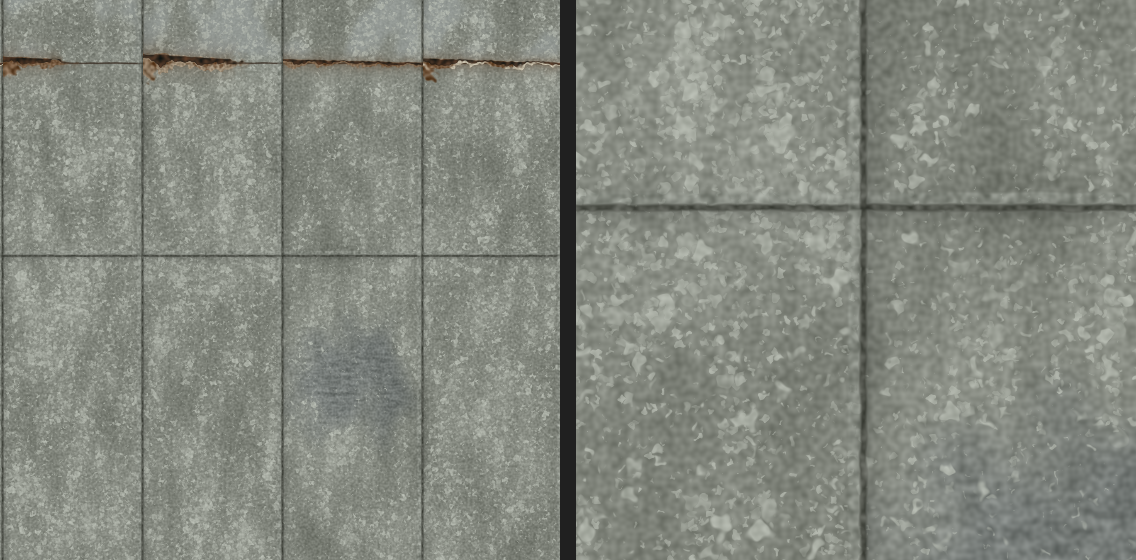
Left: the whole. Right: its middle third, enlarged.
Give the GLSL for this texture, as a Shadertoy shader.

```glsl
// Weathered galvanised sheet: four columns of panels in a tall and a short row,
// with raised seams, clustered zinc flecks and a rusted upper seam.
// Wrapped gradient noise and jittered chips keep the whole surface tileable.

const float COLUMNS = 4.0;
const float SEAM_X = 0.0045;         // first vertical seam
const float SEAM_MID = 0.543;        // plain horizontal seam
const float SEAM_TOP = 0.887;        // rusted horizontal seam
const float GROOVE = 0.0019;         // half width of the dark groove
const float RIDGE = 0.0036;          // half width of the raised lip
const vec4 RUST_REACH = vec4(0.008, 0.012, 0.005, 0.006);  // per column
const vec4 RUST_LENGTH = vec4(0.46, 0.72, 1.2, 1.2);
const vec4 PALE_FLAKES = vec4(0.15, 0.6, 0.3, 1.0);
const vec4 FLECK_DENSITY = vec4(0.53, 0.52, 0.42, 0.49);
const vec3 ZINC = vec3(0.517, 0.533, 0.497);
const vec3 FLECK = vec3(0.72, 0.74, 0.70);
const vec3 LIP = vec3(0.585, 0.605, 0.57);
const vec3 GROOVE_DARK = vec3(0.29, 0.30, 0.27);
const vec3 BLUE_WEAR = vec3(0.60, 0.63, 0.63);
const vec3 RUST_DARK = vec3(0.19, 0.14, 0.10);
const vec3 RUST_BROWN = vec3(0.42, 0.29, 0.18);
const vec3 PALE = vec3(0.78, 0.75, 0.67);

vec3 hash3(vec2 cell, int salt) {
    uvec3 v = uvec3(ivec3(ivec2(cell), salt)) * 1664525u + 1013904223u;
    v.x += v.y * v.z; v.y += v.z * v.x; v.z += v.x * v.y;
    v ^= v >> 16u;
    v.x += v.y * v.z; v.y += v.z * v.x; v.z += v.x * v.y;
    return vec3(v >> 8u) / 16777216.0;
}

float corner(vec2 cell, vec2 offset, vec2 period, int salt) {
    float a = 6.2832 * hash3(mod(cell, period), salt).x;
    return dot(vec2(cos(a), sin(a)), offset);
}

// Gradient noise, about -0.7 to 0.7, repeating over the unit square.
float noise(vec2 uv, vec2 period, int salt) {
    vec2 p = uv * period, i = floor(p), f = p - i;
    vec2 w = f * f * f * (f * (f * 6.0 - 15.0) + 10.0), e = vec2(1, 0);
    return mix(mix(corner(i, f, period, salt), corner(i + e, f - e, period, salt), w.x),
               mix(corner(i + e.yx, f - e.yx, period, salt),
                   corner(i + 1.0, f - 1.0, period, salt), w.x), w.y);
}

// Ragged chips scattered on a grid; density sets how many and how large.
float flecks(vec2 uv, float count, float density, int salt) {
    vec2 warp = vec2(noise(uv, vec2(count * 2.0), salt), noise(uv, vec2(count * 2.0), salt + 1));
    vec2 p = uv * count + 0.55 * warp;
    float soft = max(0.1, 0.8 * count / iResolution.y), cover = 0.0;
    for (int y = -1; y <= 1; y++)
    for (int x = -1; x <= 1; x++) {
        vec2 cell = floor(p) + vec2(x, y);
        vec3 h = hash3(mod(cell, count), salt + 2);
        float radius = 0.8 * (density - h.z);
        float edge = length(p - cell - h.xy) - radius;
        float tone = mix(0.4, 1.0, fract(h.z * 57.0));
        cover = max(cover, tone * step(0.0, radius) * (1.0 - smoothstep(-soft, soft, edge)));
    }
    return cover;
}

float band(float d, float halfWidth) {
    float soft = max(0.0011, 0.75 / iResolution.y);
    return 1.0 - smoothstep(-soft, soft, abs(d) - halfWidth);
}

// Groove at d = 0 with a lit lip on the given side.
vec3 seam(vec3 col, float d, float side, float grain) {
    float lip = band(d - side * (GROOVE + RIDGE), RIDGE);
    col *= 1.0 - 0.2 * exp(-abs(d) / 0.006);
    col = mix(col, LIP + 0.2 * grain, 0.45 * lip);
    return mix(col, GROOVE_DARK + 0.15 * grain, 0.88 * band(d, GROOVE + 0.001 * grain));
}

void mainImage(out vec4 fragColor, in vec2 fragCoord) {
    vec2 uv = fragCoord / iResolution.xy;
    float across = (uv.x - SEAM_X) * COLUMNS;
    int column = int(mod(floor(across), COLUMNS));
    float lx = fract(across);
    float broad = noise(uv, vec2(6, 5), 10);
    float cloud = noise(uv, vec2(18, 12), 11);
    float streak = noise(uv, vec2(44, 9), 12);
    float fine = noise(uv, vec2(110), 13);
    float grain = noise(uv, vec2(230), 14);
    float below = SEAM_TOP - uv.y;

    // Zinc sheet with broad stains and a rubbed, scratched patch
    vec3 col = ZINC + 0.075 * broad + 0.06 * cloud + 0.04 * streak + 0.06 * fine + 0.1 * grain;
    vec2 patchPos = abs(uv - vec2(0.62, 0.32)) / vec2(0.13, 0.12);
    float rubbed = column == 2 ? 1.0 - smoothstep(0.3, 1.2, length(patchPos) + 0.7 * cloud) : 0.0;
    float scratch = noise(uv, vec2(36, 170), 15);
    col += rubbed * (vec3(-0.05, -0.045, -0.02) + 0.1 * scratch);
    float washed = smoothstep(-0.1, 0.35, broad + cloud) * smoothstep(0.0, 0.025, -below);
    col = mix(col, BLUE_WEAR, 0.5 * washed);

    // Clustered flecks in three sizes
    float density = FLECK_DENSITY[column] + 0.2 * broad + 0.3 * cloud + 0.35 * streak;
    density -= 0.2 * rubbed + 0.2 * band(below - 0.018, 0.018);
    density = clamp(density, 0.05, 0.85);
    float chips = max(flecks(uv, 58.0, density * 0.85, 20), flecks(uv, 94.0, density, 30));
    chips = max(chips, 0.9 * flecks(uv, 160.0, density * 1.05, 40));
    col = mix(col, FLECK + 0.1 * grain, 0.8 * chips);

    // Raised seams
    float dx = (fract(across + 0.5) - 0.5) / COLUMNS + 0.0012 * noise(uv, vec2(4, 60), 16);
    float wobble = 0.001 * noise(uv, vec2(50, 4), 17);
    col = seam(col, uv.y - SEAM_MID + wobble, 1.0, grain + fine);
    col = mix(col, RUST_DARK, 0.75 * band(below + wobble, 0.0014));
    col = seam(col, dx, -1.0, grain + fine);

    // Rust with stained halo, pale flaking rim and dark core
    float ragged = noise(uv, vec2(36, 30), 18) + 0.6 * fine;
    float extent = 1.0 - smoothstep(-0.12, 0.08, lx - RUST_LENGTH[column] + 0.15 * ragged);
    float reach = RUST_REACH[column] * extent * mix(1.0, 0.5, lx);
    float lift = -below - 0.9 * reach * (1.0 - lx) + 0.006 * ragged * extent;
    float chip = length(vec2(lx - 0.04, (below - 0.012) * 4.4)) + 0.08 * ragged;
    float spot = column == 2 ? 0.0 : 1.0 - smoothstep(0.04, 0.08, chip);
    float halo = exp(-abs(lift + 0.003) / (0.005 + reach)) * extent;
    col = mix(col, RUST_BROWN * 0.85, 0.55 * halo);
    float rim = band(lift + 0.5 * reach, reach * (1.1 + 1.3 * ragged)) * extent;
    float flaking = PALE_FLAKES[column] * smoothstep(-0.25, 0.2, cloud + 0.7 * fine + 0.25 * lx);
    col = mix(col, mix(RUST_BROWN, PALE, flaking) + 0.2 * grain, 0.85 * rim);
    col = mix(col, mix(RUST_BROWN, PALE, 0.6 * flaking) + 0.3 * fine, 0.85 * spot);
    float core = band(lift, reach * (0.55 + 0.8 * ragged)) * extent;
    col = mix(col, RUST_DARK + 0.15 * fine * vec3(1.6, 0.8, 0.4), 0.92 * core);

    fragColor = vec4(clamp(col, 0.0, 1.0), 1.0);
}
```
